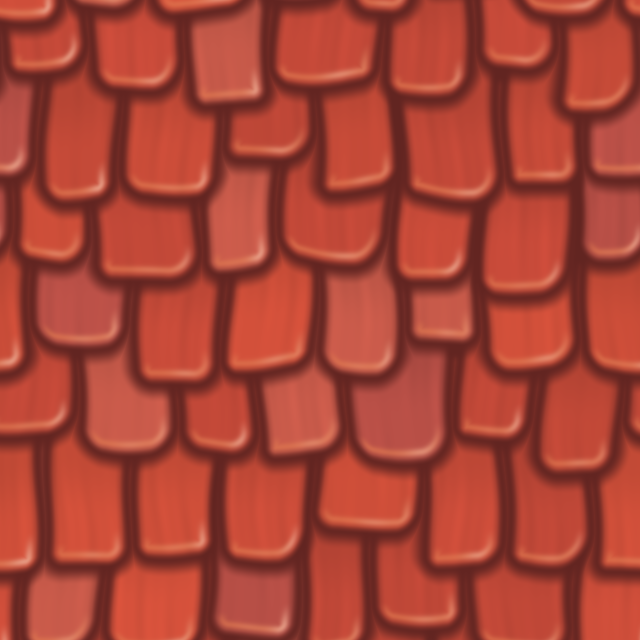
A WebGL 2 fragment shader for this pattern:

```glsl
#version 300 es
precision highp float;

uniform vec2 u_resolution;
out vec4 outColor;

// Layout, in tile pitches
const float TILES = 7.0;
const float TILE_HALF_LENGTH = 1.15;
const float GAP = 0.075;
const float EDGE_JITTER = 0.32;
const float DROP_JITTER = 0.50;
const float SHADOW_REACH = 0.23;
const float RIM_INSET = 0.10;
const float RIM_WIDTH = 0.045;
const float STREAK_STRENGTH = 0.022;

// Palette
const vec3 CLAY = vec3(0.765, 0.285, 0.220);
const vec3 ORANGE_CLAY = vec3(0.815, 0.310, 0.225);
const vec3 PINK_CLAY = vec3(0.800, 0.360, 0.295);
const vec3 MAUVE_CLAY = vec3(0.720, 0.310, 0.275);
const vec3 SHADOW = vec3(0.385, 0.145, 0.130);
const vec3 RIM_WARM = vec3(0.870, 0.470, 0.310);
const vec3 RIM_PALE = vec3(0.910, 0.640, 0.550);

// Random value per tile; wraps so the roof tiles seamlessly
float hash(vec2 id, float salt) {
    id = mod(id, TILES);
    return fract(sin(dot(id, vec2(127.1, 311.7)) + salt * 74.7) * 4375.85);
}

float centeredHash(vec2 id, float salt) {
    return hash(id, salt) - 0.5;
}

// Position of the joint on the left of a tile
float jointX(vec2 id) {
    return id.x + EDGE_JITTER * centeredHash(id, 1.0);
}

// Signed distance to one tile; local.x spans -1..1, local.y rises from its lip
float tileDistance(vec2 p, vec2 id, out vec2 local) {
    float left = jointX(id);
    float right = jointX(id + vec2(1.0, 0.0));
    float halfWidth = 0.5 * (right - left) - GAP;
    vec2 q = vec2(p.x - 0.5 * (left + right), p.y - id.y);
    q.y -= DROP_JITTER * centeredHash(id, 2.0);
    q.x += 0.10 * centeredHash(id, 3.0) * (q.y - 0.5);
    q.y -= 0.14 * centeredHash(id, 4.0) * q.x + 0.18 * q.x * q.x;
    local = vec2(q.x / halfWidth, q.y);

    float cornerLeft = mix(0.08, 0.24, hash(id, 5.0));
    float cornerRight = mix(0.12, 0.34, hash(id, 6.0));
    float radius = q.x < 0.0 ? cornerLeft : cornerRight;
    q.y -= TILE_HALF_LENGTH;
    vec2 b = abs(q) - vec2(halfWidth, TILE_HALF_LENGTH) + radius;
    return length(max(b, 0.0)) + min(max(b.x, b.y), 0.0) - radius;
}

vec3 clayColor(vec2 id) {
    float pick = hash(id, 7.0);
    vec3 color = mix(CLAY, ORANGE_CLAY, smoothstep(0.35, 0.8, pick));
    color = mix(color, PINK_CLAY, step(0.86, pick));
    color = mix(color, MAUVE_CLAY, step(pick, 0.12));
    return color * (0.97 + 0.06 * hash(id, 8.0));
}

// Brushed vertical grain from layered sines
float streaks(vec2 p, float seed) {
    float x = p.x + 0.03 * sin(p.y * 2.3 + seed);
    float grain = sin(x * 17.0 + seed) + 0.6 * sin(x * 39.0 + 2.0 * seed);
    return grain * (0.6 + 0.4 * sin(p.y * 3.1 + x * 5.0 + seed));
}

vec3 shadeTile(vec2 p, vec2 id, vec2 local, float d) {
    float seed = 6.28 * hash(id, 9.0);
    vec3 color = clayColor(id);
    color *= 1.0 + STREAK_STRENGTH * streaks(p, seed);
    color *= 1.0 - 0.07 * smoothstep(0.5, 1.2, local.y);
    color = mix(color, SHADOW, 0.55 * smoothstep(-0.10, 0.02, d));

    // Lit lip, climbing further up the right corner
    float side = smoothstep(-0.6, 0.9, local.x);
    float lip = 1.0 - smoothstep(0.08, mix(0.24, 0.42, side), local.y);
    float offset = (d + RIM_INSET) / RIM_WIDTH;
    float rim = exp(-offset * offset) * lip;
    float shine = side * (0.65 + 0.35 * sin(local.x * 5.0 + seed));
    return mix(color, mix(RIM_WARM, RIM_PALE, shine), rim * mix(0.62, 0.9, shine));
}

void main() {
    vec2 p = gl_FragCoord.xy / u_resolution * TILES;
    p += 0.025 * vec2(sin(p.y * 3.7 + p.x), sin(p.x * 4.3 + p.y));

    vec3 color = SHADOW;
    // Lower rows first, each higher row laps over them
    for (int j = -2; j <= 1; j++) {
        float row = floor(p.y) + float(j);
        float shift = 0.5 * mod(row, 2.0) + 0.3 * centeredHash(vec2(0.0, row), 10.0);
        vec2 rowPoint = vec2(p.x - shift, p.y);
        float nearest = 10.0;
        vec2 nearestId = vec2(0.0);
        vec2 nearestLocal = vec2(0.0);
        for (int i = -1; i <= 1; i++) {
            vec2 id = vec2(floor(rowPoint.x) + float(i), row);
            vec2 local;
            float d = tileDistance(rowPoint, id, local);
            if (d < nearest) {
                nearest = d;
                nearestId = id;
                nearestLocal = local;
            }
        }
        float shade = 1.0 - smoothstep(0.03, SHADOW_REACH, nearest);
        color = mix(color, SHADOW, 0.95 * shade);
        float cover = 1.0 - smoothstep(-0.045, 0.04, nearest);
        color = mix(color, shadeTile(rowPoint, nearestId, nearestLocal, nearest), cover);
    }
    outColor = vec4(color, 1.0);
}
```
